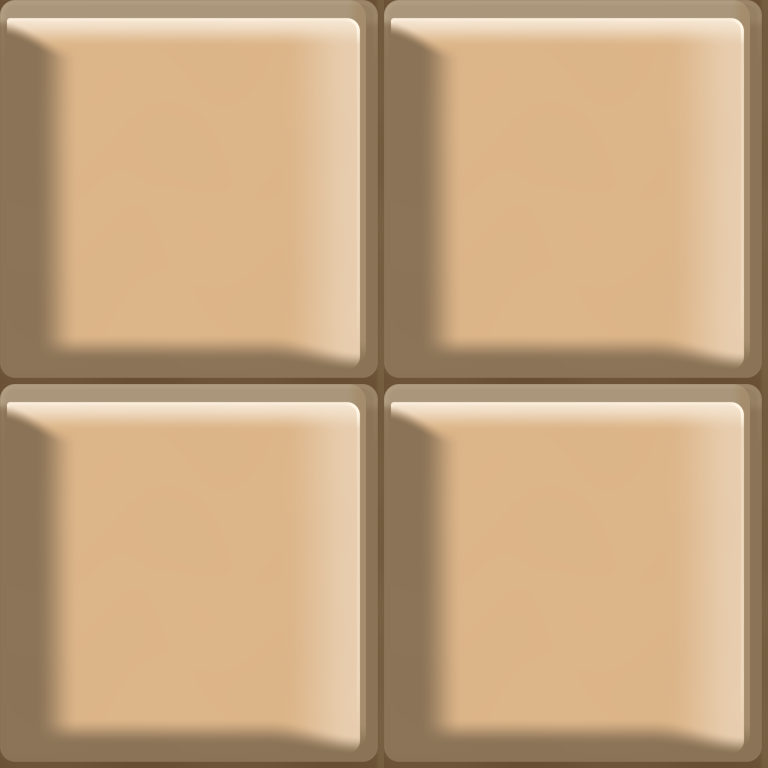
This pattern is drawn by a WebGL 2 fragment shader. Its source:

```glsl
#version 300 es
precision highp float;
uniform vec2 u_resolution;
out vec4 fragColor;

// Signed distance to a rounded box given by two opposite corners.
float roundedBox(vec2 p, vec2 low, vec2 high, float radius) {
  vec2 d = abs(p - 0.5 * (low + high)) - 0.5 * (high - low) + radius;
  return length(max(d, 0.0)) + min(max(d.x, d.y), 0.0) - radius;
}

float coverage(float dist, float soft) {
  return 1.0 - smoothstep(-soft, soft, dist);
}

// Gentle layered-sine mottling, periodic over the canvas.
float mottling(vec2 uv) {
  vec2 a = 6.28318 * uv;
  return 0.5 * sin(4.0 * a.x + 2.0 * sin(2.0 * a.y))
       + 0.5 * sin(6.0 * a.y + 1.5 * sin(4.0 * a.x));
}

// Lit, cushioned face; y runs downward.
vec3 faceColor(vec2 t, vec3 shadow) {
  vec3 color = vec3(0.862, 0.708, 0.535);
  color = mix(color, vec3(0.906, 0.803, 0.682), smoothstep(0.73, 0.92, t.x));
  color = mix(color, vec3(0.960, 0.895, 0.815), 1.0 - smoothstep(0.05, 0.125, t.y));

  // The left shade tapers below the top highlight.
  float wedge = 0.058 + 0.07 * smoothstep(0.0, 0.19, t.x);
  float leftShade = 1.0 - smoothstep(0.09, 0.205, t.x);
  leftShade *= smoothstep(wedge - 0.008, wedge + 0.035, t.y);

  // The bottom shade thins toward the right corner.
  float taper = 0.045 * smoothstep(0.7, 0.94, t.x);
  float bottomShade = smoothstep(0.87 + taper, 0.94 + 0.6 * taper, t.y);
  return mix(color, shadow, 1.0 - (1.0 - leftShade) * (1.0 - bottomShade));
}

void main() {
  vec2 uv = gl_FragCoord.xy / u_resolution;
  vec2 t = fract(uv * 2.0);
  t.y = 1.0 - t.y;
  float soft = 1.5 / min(u_resolution.x, u_resolution.y);
  float grain = mottling(uv);
  vec3 shadow = vec3(0.545, 0.452, 0.342);

  // Grout, slightly paler in the upright joints.
  vec3 grout = mix(vec3(0.42, 0.32, 0.21), vec3(0.455, 0.365, 0.25), smoothstep(0.975, 0.99, t.x));
  vec3 color = grout + 0.012 * grain;

  // Base plate with a pale top bevel and stepped right rim.
  float plate = roundedBox(t, vec2(0.0), vec2(0.984), 0.04);
  float step1 = coverage(roundedBox(t, vec2(-0.1, 0.0), vec2(0.953, 0.955), 0.045), soft);
  vec3 bevel = mix(vec3(0.665, 0.590, 0.480), shadow, smoothstep(0.045, 0.075, t.y));
  vec3 rim = mix(bevel, shadow, 0.65);
  vec3 ledge = mix(bevel, vec3(0.645, 0.550, 0.425),
                   smoothstep(0.9, 0.94, t.x) * (1.0 - smoothstep(0.88, 0.95, t.y)));
  vec3 plateColor = mix(rim, ledge, step1);
  plateColor += 0.025 * (1.0 - smoothstep(0.0, 0.012, abs(plate + 0.006))) * (1.0 - smoothstep(0.03, 0.2, t.y));
  color = mix(color, plateColor, coverage(plate, soft));

  // Raised face, nearly square at the left and rounder at the right.
  float radius = t.x > 0.5 ? 0.034 : 0.008;
  float face = roundedBox(t, vec2(0.018, 0.047), vec2(0.9375, 0.962), radius);
  vec3 lit = faceColor(t, shadow) + 0.003 * grain;

  // Fine glint on the top edge, strongest at the right corner.
  float line = 1.0 - smoothstep(0.001, 0.007, abs(face + 0.004));
  float corner = smoothstep(0.88, 0.925, t.x) * (1.0 - smoothstep(0.07, 0.14, t.y));
  float topGlint = 0.45 * (1.0 - smoothstep(0.055, 0.065, t.y));
  float sideGlint = 0.3 * smoothstep(0.9, 0.93, t.x) * (1.0 - smoothstep(0.75, 0.93, t.y));
  lit = mix(lit, vec3(1.0, 0.965, 0.90), line * max(corner, max(topGlint, sideGlint)));
  color = mix(color, lit, coverage(face, soft));

  fragColor = vec4(color, 1.0);
}
```
